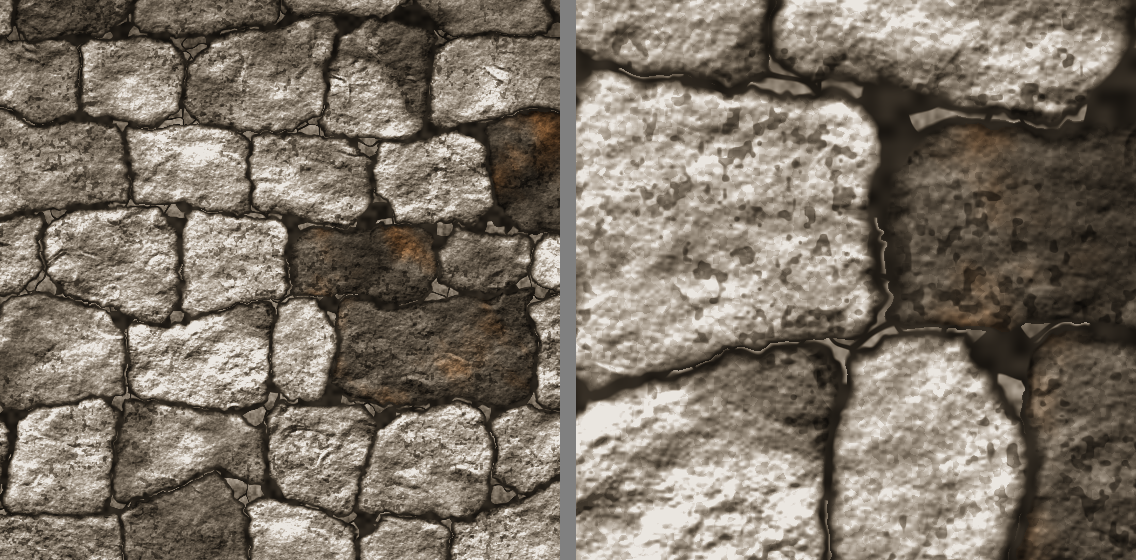
Left: the whole. Right: its middle third, enlarged.
Give the GLSL for this texture, as a WebGL 2 fragment shader.

```glsl
#version 300 es
precision highp float;
// Dry-laid wall of rough, weathered granite blocks with dark narrow joints.

#define ROWS 5.9          // courses over the canvas height
#define STONE_WIDTH 1.36  // mean block width, in course heights
#define EDGE_WANDER 0.62  // unevenness of the courses
#define JOINT_GAP 0.012   // least joint half width
#define RELIEF 0.25       // strength of the surface shading
#define DARK_SHARE 0.13   // share of dark, stained blocks
#define GRAIN 0.46        // mineral speckle contrast

uniform vec2 u_resolution;
out vec4 fragColor;

float hash(vec2 p) {
    vec3 k = fract(vec3(p.xyx) * 0.1031);
    k += dot(k, k.yzx + 33.33);
    return fract((k.x + k.y) * k.z);
}

vec2 hash2(vec2 p) { return vec2(hash(p), hash(p + 71.7)); }

float noise(vec2 p) {
    vec2 i = floor(p), f = fract(p);
    f = f * f * (3.0 - 2.0 * f);
    return mix(mix(hash(i), hash(i + vec2(1, 0)), f.x),
               mix(hash(i + vec2(0, 1)), hash(i + vec2(1, 1)), f.x), f.y);
}

float layered(vec2 p) {
    float sum = 0.0, amp = 0.5;
    for (int i = 0; i < 6; i++) {
        sum += amp * noise(p);
        p = mat2(1.6, 1.2, -1.2, 1.6) * p + 7.3;
        amp *= 0.53;
    }
    return sum;
}

// Cellular noise: offset from the nearest seed, border distance, cell id
vec4 cellular(vec2 p) {
    vec2 base = floor(p), toSeed = vec2(0);
    float near = 9.0, next = 9.0, id = 0.0;
    for (int y = -1; y <= 1; y++)
    for (int x = -1; x <= 1; x++) {
        vec2 c = base + vec2(x, y);
        vec2 v = p - c - 0.1 - 0.8 * hash2(c);
        float d = length(v);
        if (d < near) { next = near; near = d; toSeed = v; id = hash(c + 19.0); }
        else next = min(next, d);
    }
    return vec4(toSeed, next - near, id);
}

// Kinked bed line below a course
float bedLine(float row, float x) {
    float k = x / 1.3 + 5.0 * hash(vec2(row, 3.0));
    float i = floor(k);
    return row + EDGE_WANDER * (mix(hash(vec2(i, row)), hash(vec2(i + 1.0, row)), fract(k)) - 0.5);
}

// Leaning upright joint at the left of a block
float uprightJoint(float row, float col, float y) {
    vec2 h = hash2(vec2(col, row) + 40.0) - 0.5;
    return (col + 0.6 * h.x + hash(vec2(row, 8.0))) * STONE_WIDTH + 0.55 * h.y * (y - row - 0.5);
}

// Depth inside a block (negative in joints) and its column and row
vec3 block(vec2 q) {
    q += 0.12 * (vec2(noise(q * 2.7), noise(q * 2.7 + 50.0)) - 0.5);
    q += 0.05 * (vec2(noise(q * 11.0), noise(q * 11.0 + 90.0)) - 0.5);
    q += 0.018 * (vec2(noise(q * 34.0), noise(q * 34.0 + 30.0)) - 0.5);
    float row = floor(q.y);
    if (q.y < bedLine(row, q.x)) row -= 1.0;
    else if (q.y >= bedLine(row + 1.0, q.x)) row += 1.0;
    float col = floor(q.x / STONE_WIDTH - hash(vec2(row, 8.0)));
    if (q.x < uprightJoint(row, col, q.y)) col -= 1.0;
    else if (q.x >= uprightJoint(row, col + 1.0, q.y)) col += 1.0;
    vec2 id = vec2(col, row);
    vec2 low = q - vec2(uprightJoint(row, col, q.y), bedLine(row, q.x));
    vec2 high = vec2(uprightJoint(row, col + 1.0, q.y), bedLine(row + 1.0, q.x)) - q;
    vec2 side = step(high, low);
    vec2 inset = vec2(hash(id * 3.0 + vec2(side.x, 0.0)), hash(id * 3.0 + vec2(7.0, side.y)));
    vec2 inner = min(low, high) - JOINT_GAP - 0.03 * inset;
    float corner = hash(id * 5.0 + side + 11.0);
    float radius = mix(0.06, 0.24, corner);
    float d = radius - length(max(radius - inner, 0.0)) + max(min(inner.x, inner.y) - radius, 0.0);
    d = min(d, 0.75 * (inner.x + inner.y - 0.28 * corner * corner));
    return vec3(min(d, 0.12), id);
}

// Rough broken face: layered noise over tilted cellular facets
float faceHeight(vec2 p, float rough) {
    vec4 facet = cellular(p * 2.1 + 0.9 * noise(p * 4.0));
    float tilt = dot(facet.xy, vec2(fract(facet.w * 7.0), facet.w) - 0.5);
    return rough * (0.64 * layered(p * vec2(2.0, 2.5)) + 0.4 * tilt * smoothstep(0.0, 0.4, facet.z));
}

void main() {
    vec2 uv = gl_FragCoord.xy / u_resolution;
    vec2 q = uv * ROWS + vec2(20.0, 30.35);
    vec2 toLight = 0.012 * vec2(-0.4, 0.92);
    vec3 stone = block(q);
    vec2 id = stone.yz;
    float depth = stone.x, kind = hash(id + 5.0);
    vec2 p = q + 23.0 * hash2(id + 60.0);

    // Relief lit from the upper left
    float rough = mix(0.75, 1.25, hash(id + 31.0));
    float rise = faceHeight(p, rough) - faceHeight(p + toLight, rough);
    rise += 0.06 * (smoothstep(0.0, 0.12, depth) - smoothstep(0.0, 0.12, block(q + toLight).x));
    float slope = clamp(rise / 0.012, -2.6, 2.6);

    // Block tone, weathering and speckle
    float dark = step(kind, DARK_SHARE);
    float tone = mix(mix(0.56, 0.73, hash(id + 77.0)), 0.28, dark);
    float patches = smoothstep(0.5, 0.66, layered(p * 1.3 + 9.0));
    tone *= 1.0 - 0.5 * patches * hash(id + 13.0);
    tone *= 0.82 + 0.4 * noise(p * 3.7);
    vec4 fleck = cellular(p * 42.0);
    tone *= 1.0 + GRAIN * (0.5 * fleck.w + 0.5 * noise(p * 58.0) - 0.5);
    float pits = smoothstep(0.58, 0.72, 0.6 * noise(p * 23.0) + 0.4 * noise(p * 49.0));
    tone *= 1.0 - 0.45 * pits * smoothstep(0.35, 0.7, noise(p * 3.3 + 3.0));
    float value = tone * max(1.0 + RELIEF * slope, 0.15);
    value *= mix(0.5, 1.0, smoothstep(0.0, 0.045, depth));

    // Deep joints with a few wedged chips
    vec4 chip = cellular(q * 5.0 + 0.5 * noise(q * 9.0));
    float wedge = smoothstep(0.05, 0.13, chip.z) * smoothstep(0.018, 0.035, -depth) * step(0.45, chip.w);
    float joint = 0.07 + 0.11 * noise(q * 17.0);
    float chipTone = 0.42 * (0.55 + 0.5 * noise(q * 22.0) + 0.4 * noise(q * 55.0)) + 0.2 * chip.y;
    joint = mix(joint, chipTone, wedge);
    value = mix(joint, value, smoothstep(-0.012, 0.012, depth));

    // Shade towards the top and the corners
    value *= 1.0 - 0.25 * smoothstep(0.7, 1.0, uv.y);
    value *= 1.08 - 0.4 * dot(uv - 0.5, uv - 0.5);
    value = clamp(value, 0.04, 0.9);

    // Warm grey ramp, with faint rust on dark blocks
    vec3 color = value + vec3(0.19, 0.0, -0.24) * value * (1.0 - value);
    float rust = dark * smoothstep(0.45, 0.85, layered(mat2(1.0, 1.6, -1.0, 1.6) * p)) * step(0.0, depth);
    color *= mix(vec3(1), vec3(1.4, 1.1, 0.8), rust);
    fragColor = vec4(color, 1.0);
}
```
